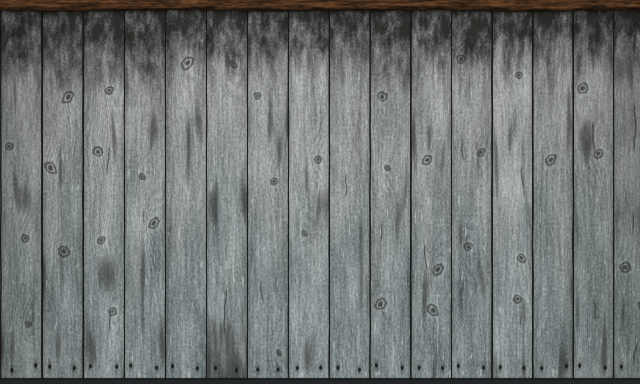
Give the GLSL for this texture, as a WebGL 1 fragment shader.

```glsl
precision highp float;
// Weathered grey plank wall under a brown beam: vertical boards split by dark gaps.
// Each board hashes its own tone, knots, cracks and stains; stretched gradient
// noise makes the grain. Lengths are in board widths unless noted.

uniform vec2 u_resolution;

const float BOARDS = 15.67;       // boards across the canvas
const float WALL_HEIGHT = 9.43;   // canvas height in board widths
const float BEAM_EDGE = 0.972;    // fractions of the canvas height
const float SILL_EDGE = 0.0155;

const vec3 GREY_WOOD = vec3(0.580, 0.592, 0.588);
const vec3 TEAL_WOOD = vec3(0.500, 0.535, 0.535);
const vec3 STAIN = vec3(0.145, 0.145, 0.135);
const vec3 GAP = vec3(0.08, 0.085, 0.08);
const vec3 PALE_FLECK = vec3(0.72, 0.75, 0.74);
const vec3 BEAM_LIGHT = vec3(0.42, 0.28, 0.17);
const vec3 BEAM_DARK = vec3(0.13, 0.09, 0.06);
const vec3 SILL = vec3(0.14, 0.15, 0.155);

float hash(vec2 p) {
  vec3 q = fract(p.xyx * vec3(0.1031, 0.1030, 0.0973));
  q += dot(q, q.yzx + 33.33);
  return fract((q.x + q.y) * q.z);
}

float cornerSlope(vec2 cell, vec2 offset) {
  float angle = 6.2832 * hash(cell);
  return dot(vec2(cos(angle), sin(angle)), offset);
}

float noise(vec2 p) {
  vec2 i = floor(p), f = fract(p), e = vec2(0.0, 1.0);
  vec2 w = f * f * f * (f * (f * 6.0 - 15.0) + 10.0);
  return mix(
    mix(cornerSlope(i, f), cornerSlope(i + e.yx, f - e.yx), w.x),
    mix(cornerSlope(i + e, f - e), cornerSlope(i + 1.0, f - 1.0), w.x), w.y);
}

// Soft disc coverage.
float disc(float d, float radius, float blur) {
  return 1.0 - smoothstep(radius - blur, radius + blur, d);
}

// Adds up the knots of one board: x bends the grain, y darkens, z lightens.
vec3 knots(vec2 p, float id, float px) {
  vec3 sum = vec3(0.0);
  for (int i = 0; i < 4; i++) {
    vec2 seed = vec2(id + 3.0, float(i) * 5.0 + 11.0);
    vec2 center = vec2(0.2 + 0.6 * hash(seed),
                       (float(i) + 0.15 + 0.7 * hash(seed + 31.0)) * 2.1 + 0.3);
    float present = step(0.3, hash(seed + 57.0));
    float radius = mix(0.06, 0.13, hash(seed + 83.0));
    vec2 q = p - center;
    q.y += q.x * (hash(seed + 19.0) - 0.5);
    float d = length(q) + 0.04 * noise(q * 9.0 + seed);
    float bend = exp(-dot(q * vec2(1.0, 0.45), q * vec2(1.0, 0.45)) * 14.0);
    float ring = disc(abs(d - radius), 0.022, max(0.02, 0.5 * px));
    float core = disc(d, radius * 0.45, max(0.025, 0.5 * px));
    float halo = disc(abs(d - radius * 1.6), 0.03, 0.05);
    sum += present * vec3(bend, 0.65 * ring + 0.8 * core, halo);
  }
  return sum;
}

vec3 boardColor(vec2 p, float id, float height, float px) {
  vec2 w = p + vec2(id * 13.0, id * 7.3);   // separate noise region for each board
  float tone = hash(vec2(id, 4.0)) - 0.5;
  vec3 knot = knots(p, id, px);

  // Base tone, growth lines, long fibres and fine weathered speckle
  float teal = 1.0 - smoothstep(0.2, 0.75, height + 0.35 * noise(w * vec2(2.0, 0.4)));
  vec3 color = mix(GREY_WOOD, TEAL_WOOD, teal) + 0.06 * tone;
  color += 0.11 * noise(w * vec2(2.2, 0.6) + 90.0);
  float grain = p.x + 0.6 * noise(w * vec2(1.4, 0.3)) + 0.3 * knot.x;
  float figure = 0.5 + noise(w * vec2(1.5, 0.5) + 33.0) + 0.9 * min(knot.x, 1.0);
  color += 0.026 * sin(grain * 65.0) * figure;
  float fibre = noise(w * vec2(13.0, 0.9));
  float speckle = noise(w * vec2(21.0, 15.0) + 40.0);
  color += 0.10 * fibre + 0.07 * noise(w * vec2(19.0, 4.5)) + 0.11 * speckle;

  // Pale flecks, knots and short thin cracks
  float fleck = smoothstep(0.38, 0.52, noise(w * vec2(13.0, 2.6) + 17.0));
  color = mix(color, PALE_FLECK, 0.6 * fleck + 0.2 * min(knot.z, 1.0));
  color = mix(color, STAIN, min(0.8 * knot.y, 0.75));
  float crackLine = abs(p.x - 0.5 - 0.5 * tone - 0.12 * noise(w * vec2(0.2, 0.8))
                        - 0.05 * noise(w * vec2(0.2, 3.0)));
  float crackZone = smoothstep(0.2, 0.36, noise(w * vec2(0.1, 0.9) + 61.0));
  color = mix(color, STAIN, 0.75 * crackZone * disc(crackLine, 0.012, 0.012 + 0.5 * px));

  // Dark streaks, damp at the foot of some boards, ragged run-off under the beam
  float streak = smoothstep(0.22, 0.6, noise(w * vec2(4.5, 0.55) + 29.0) + 0.15 * fibre);
  float ragged = noise(w * vec2(4.0, 0.7) + 73.0) + 0.5 * noise(w * vec2(11.0, 1.6));
  float damp = step(0.72, hash(vec2(id, 23.0)))
             * (1.0 - smoothstep(0.0, 0.17, height - 0.15 * ragged));
  float reach = 0.125 + 0.06 * hash(vec2(id, 9.0)) + 0.09 * ragged;
  float runoff = 1.0 - smoothstep(0.2 * reach, 1.5 * reach, BEAM_EDGE - height);
  runoff *= 0.76 + 0.6 * noise(w * vec2(3.0, 1.7) + 7.0)
          + 0.45 * noise(w * vec2(9.0, 4.0) + 51.0) - 0.2 * speckle;
  float dirt = max(max(0.55 * streak, 0.6 * damp), runoff);
  color = mix(color, STAIN, clamp(dirt, 0.0, 0.92));

  // A pair of small nails at slightly uneven heights, with faint dark drips
  float side = step(0.5, p.x);
  float lift = 0.12 * (hash(vec2(id + 5.0, 41.0 + side)) - 0.5);
  vec2 nail = vec2(abs(p.x - 0.5) - 0.29 - lift, p.y - 0.40 - lift);
  color = mix(color, STAIN, 0.45 * disc(length(nail * vec2(1.0, 0.35)), 0.04, 0.04));
  return mix(color, GAP, 0.85 * disc(length(nail * vec2(1.0, 0.7)), 0.035, max(0.015, 0.5 * px)));
}

void main() {
  vec2 uv = gl_FragCoord.xy / u_resolution;
  float px = BOARDS / u_resolution.x, py = 1.0 / u_resolution.y;
  // Boards at the middle sit a little to the right of an even spacing
  vec2 wall = uv * vec2(BOARDS, WALL_HEIGHT);
  wall.x -= 0.02 + 0.17 * uv.x * (1.0 - uv.x);
  float id = floor(wall.x), x = fract(wall.x);
  vec3 color = boardColor(vec2(x, wall.y), id, uv.y, px);

  // Gaps of slightly uneven width with soft shaded edges
  float seam = floor(wall.x + 0.5);
  float gapDistance = abs(wall.x - seam + 0.012 * noise(vec2(seam * 5.0, wall.y)));
  float halfWidth = mix(0.010, 0.022, hash(vec2(seam + 2.0, 37.0)));
  color *= 1.0 - 0.2 * exp(-gapDistance * 18.0);
  color = mix(color, GAP, 0.92 * disc(gapDistance, halfWidth, 0.5 * px));
  color *= 1.03 - 0.22 * pow(abs(2.0 * uv.x - 1.0), 4.0);

  // Beam with a wavy lower edge and a shadow, then the sill
  float edge = BEAM_EDGE + 0.007 * noise(vec2(wall.x * 0.35, 3.0))
             + 0.003 * noise(vec2(wall.x * 2.0, 8.0));
  color *= 1.0 - 0.6 * exp(-max(edge - uv.y, 0.0) * 130.0);
  float strand = 0.5 + 0.8 * noise(wall * vec2(1.2, 14.0)) + 0.5 * noise(wall * vec2(5.0, 24.0));
  vec3 beam = mix(BEAM_DARK, BEAM_LIGHT, clamp(strand, 0.0, 1.0));
  beam *= 0.35 + 0.65 * smoothstep(0.0, 0.012, uv.y - edge);
  color = mix(color, beam, smoothstep(-py, py, uv.y - edge));
  vec3 sill = SILL * (0.45 + 0.55 * smoothstep(0.0, 0.007, SILL_EDGE - uv.y));
  color = mix(sill, color, smoothstep(-py, py, uv.y - SILL_EDGE));

  gl_FragColor = vec4(clamp(color, 0.0, 1.0), 1.0);
}
```
